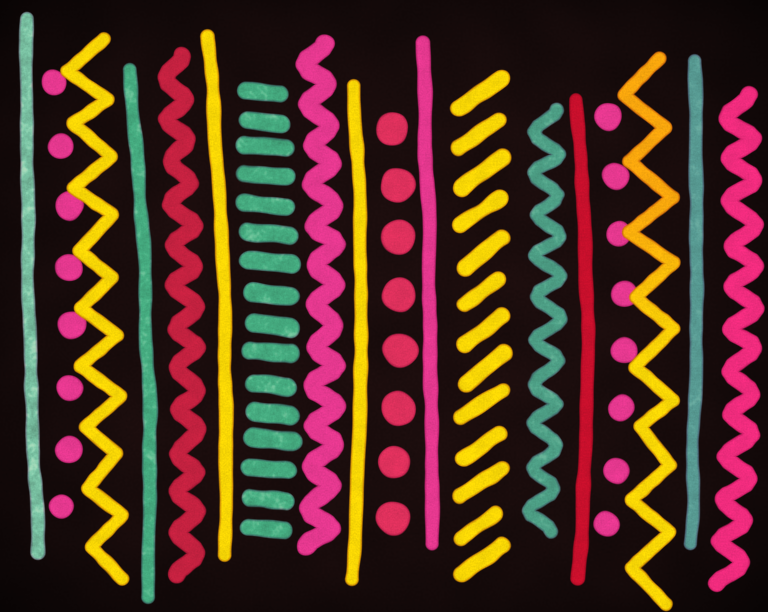
Write a WebGL 2 fragment shader that draws this pattern.

```glsl
#version 300 es
precision highp float;
// Hand-painted vertical stripes: bars, dots, zigzags, squiggles and dashes on dark cloth.

uniform vec2 u_resolution;
out vec4 fragColor;

// Lengths are in hundredths of the canvas height.
const float UNITS = 100.0;
const float BAR = 1.15;          // half widths of the strokes
const float ZIGZAG = 1.12;
const float SOFTNESS = 0.16;
const float WANDER = 0.7;        // unsteadiness of the hand
const float JITTER = 0.9;        // scatter of separate marks
const float CORNERS = 2.0;       // samples per cycle: sharp zigzag
const float CURVES = 8.0;        // samples per cycle: round squiggle
const float FAR = 9.0;
const float TAU = 6.28319;

const vec3 CLOTH = vec3(0.105, 0.05, 0.05);
const vec3 YELLOW = vec3(0.97, 0.84, 0.02);
const vec3 ORANGE = vec3(0.97, 0.65, 0.05);
const vec3 MINT = vec3(0.47, 0.75, 0.63);
const vec3 GREEN = vec3(0.27, 0.67, 0.50);
const vec3 TEAL = vec3(0.30, 0.62, 0.52);
const vec3 STEEL = vec3(0.34, 0.60, 0.57);
const vec3 CRIMSON = vec3(0.77, 0.13, 0.25);
const vec3 RED = vec3(0.78, 0.06, 0.17);
const vec3 ROSE = vec3(0.87, 0.19, 0.36);
const vec3 MAGENTA = vec3(0.90, 0.22, 0.56);
const vec3 HOT_PINK = vec3(0.94, 0.17, 0.49);
const vec3 PALE = vec3(0.72, 0.86, 0.74);
const vec3 RIM_TINT = vec3(0.84, 0.65, 0.80);

vec2 hash2(vec2 p) {
  vec2 q = vec2(dot(p, vec2(127.1, 311.7)), dot(p, vec2(269.5, 183.3)));
  return fract(sin(q) * 43758.5) * 2.0 - 1.0;
}

// Gradient noise, roughly -0.6 to 0.6
float noise(vec2 p) {
  vec2 i = floor(p), f = fract(p), u = f * f * (3.0 - 2.0 * f);
  vec2 e = vec2(1.0, 0.0);
  float a = dot(hash2(i), f);
  float b = dot(hash2(i + e.xy), f - e.xy);
  float c = dot(hash2(i + e.yx), f - e.yx);
  float d = dot(hash2(i + e.xx), f - e.xx);
  return mix(mix(a, b, u.x), mix(c, d, u.x), u.y);
}

// Smooth path through the x values at top, middle and bottom (t = 0, 0.5, 1)
float spine(vec3 x, float t) {
  return x.x * (1.0 - t) * (1.0 - 2.0 * t) + 4.0 * x.y * t * (1.0 - t) + x.z * t * (2.0 * t - 1.0);
}

float segment(vec2 p, vec2 a, vec2 b) {
  vec2 d = b - a;
  return length(p - a - d * clamp(dot(p - a, d) / max(dot(d, d), 1e-4), 0.0, 1.0));
}

// Long round-ended bar; span = top and bottom
float bar(vec2 p, vec3 x, vec2 span, float seed) {
  float y = clamp(p.y, span.y, span.x);
  float t = (span.x - y) / (span.x - span.y);
  float cx = spine(x, t) + WANDER * noise(vec2(t * 7.0, seed));
  return length(p - vec2(cx, y)) - BAR - 0.3 * noise(vec2(p.y * 0.3, seed + 0.5));
}

vec2 wavePoint(float k, vec3 x, vec2 span, float cycles, float swing, float steps, float seed) {
  float turn = k / steps;
  float t = turn / cycles;
  vec2 wobble = vec2(noise(vec2(turn * 1.37, seed)), noise(vec2(turn * 1.37, seed + 7.4)));
  return vec2(spine(x, t) + swing * cos(TAU * turn), mix(span.x, span.y, t)) + swing * 0.6 * wobble;
}

// Swinging stroke, measured against the nearby pieces of its path
float wave(vec2 p, vec3 x, vec2 span, float cycles, float swing, float steps, float radius, float seed) {
  if (abs(p.x - x.y) > FAR) return FAR;
  float last = cycles * steps - 1.0;
  float near = floor((span.x - p.y) / (span.x - span.y) * cycles * steps);
  float d = FAR;
  for (float i = -4.0; i <= 4.0; i++) {
    float k = clamp(near + i, 0.0, last);
    d = min(d, segment(p, wavePoint(k, x, span, cycles, swing, steps, seed),
                          wavePoint(k + 1.0, x, span, cycles, swing, steps, seed)));
  }
  return d - radius - 0.25 * noise(p * 0.5 + seed);
}

// Column of separate marks; reach = half stroke, zero for dots
float marks(vec2 p, vec3 x, vec2 span, float count, vec2 reach, float radius, float seed) {
  if (abs(p.x - x.y) > FAR) return FAR;
  float near = round((span.x - p.y) / (span.x - span.y) * (count - 1.0));
  float d = FAR;
  for (float i = -1.0; i <= 1.0; i++) {
    float k = clamp(near + i, 0.0, count - 1.0);
    float t = k / (count - 1.0);
    vec2 shift = hash2(vec2(k, seed));
    vec2 c = vec2(spine(x, t), mix(span.x, span.y, t)) + shift * JITTER * vec2(0.6, 0.5);
    vec2 arm = reach * (1.0 + 0.12 * shift.yx);
    d = min(d, segment(p, c - arm, c + arm) - radius * (1.0 + 0.08 * shift.x));
  }
  return d - 0.5 * noise(p * 0.3 + seed);
}

// Lay worn, grainy paint over the cloth
void paint(inout vec3 col, vec2 p, float d, vec3 ink, float wear) {
  float soft = max(SOFTNESS, 0.7 * UNITS / u_resolution.y);
  if (d > soft) return;
  float mottle = noise(p * 0.45) + 0.6 * noise(p * 1.6);
  vec3 c = ink * (1.0 + (0.06 + 0.25 * wear) * mottle + 0.08 * noise(p * 3.7));
  c = mix(c, PALE, wear * smoothstep(0.05, 0.7, mottle));
  c = mix(c, c * RIM_TINT, smoothstep(-0.45, 0.0, d));
  col = mix(col, c, 1.0 - smoothstep(-soft, soft, d));
}

void main() {
  vec2 p = UNITS * gl_FragCoord.xy / u_resolution.y;
  vec2 edge = gl_FragCoord.xy / u_resolution * 2.0 - 1.0;
  vec3 col = CLOTH * (1.0 - 0.35 * dot(edge * edge, edge * edge));
  col *= 1.0 + 0.25 * noise(p * 0.12) + 0.15 * noise(p * 2.3);
  vec3 sunny = mix(YELLOW, ORANGE, smoothstep(38.0, 70.0, p.y));

  // Columns from left to right
  paint(col, p, bar(p, vec3(4.4, 4.7, 6.2), vec2(97, 9.8), 1.0), MINT, 0.7);
  paint(col, p, marks(p, vec3(9.3, 11.3, 10.4), vec2(86.3, 17), 8.0, vec2(0), 2.2, 2.0), MAGENTA, 0.0);
  paint(col, p, wave(p, vec3(14.1, 16, 17.4), vec2(93.8, 6), 9.0, 2.9, CORNERS, ZIGZAG, 3.0), YELLOW, 0.0);
  paint(col, p, bar(p, vec3(21.2, 24, 24.2), vec2(88.6, 2.5), 4.0), GREEN, 0.4);
  paint(col, p, wave(p, vec3(28.2, 30.4, 30.4), vec2(90.5, 6), 12.5, 1.6, CURVES, 1.45, 5.0), CRIMSON, 0.0);
  paint(col, p, bar(p, vec3(33.9, 36.6, 36.7), vec2(94, 9.3), 6.0), YELLOW, 0.0);
  paint(col, p, marks(p, vec3(43.2, 44, 44), vec2(85.3, 13.7), 16.0, vec2(3.1, -0.3), 1.5, 7.0), GREEN, 0.4);
  paint(col, p, wave(p, vec3(51.3, 53.2, 51.9), vec2(93, 10.5), 12.5, 1.75, CURVES, 1.6, 8.0), MAGENTA, 0.0);
  paint(col, p, bar(p, vec3(57.8, 59, 57.5), vec2(86, 5.5), 9.0), YELLOW, 0.0);
  paint(col, p, marks(p, vec3(64.1, 65, 64), vec2(79.2, 15.4), 8.0, vec2(0), 2.7, 10.0), ROSE, 0.0);
  paint(col, p, bar(p, vec3(69.1, 70.2, 70.6), vec2(93, 11.2), 11.0), MAGENTA, 0.0);
  paint(col, p, marks(p, vec3(78, 78.8, 78.5), vec2(84.3, 8.2), 13.0, vec2(3.1, 2.2), 1.35, 12.0), YELLOW, 0.0);
  paint(col, p, wave(p, vec3(89, 89.5, 88.2), vec2(82, 13.5), 10.0, 2.0, CURVES, 1.15, 13.0), TEAL, 0.25);
  paint(col, p, bar(p, vec3(94.1, 96, 94.4), vec2(83.7, 5.5), 14.0), RED, 0.0);
  paint(col, p, marks(p, vec3(98.9, 101.8, 99.1), vec2(81.2, 13.9), 8.0, vec2(0), 2.1, 15.0), MAGENTA, 0.0);
  paint(col, p, wave(p, vec3(104.6, 107, 105.6), vec2(89.8, 2), 8.0, 3.2, CORNERS, ZIGZAG, 16.0), sunny, 0.0);
  paint(col, p, bar(p, vec3(113.5, 113.8, 112.8), vec2(90, 11.2), 17.0), STEEL, 0.15);
  paint(col, p, wave(p, vec3(120.5, 121.4, 118.8), vec2(84.5, 4.5), 11.5, 1.95, CURVES, 1.4, 18.0), HOT_PINK, 0.0);

  fragColor = vec4(clamp(col, 0.0, 1.0), 1.0);
}
```
